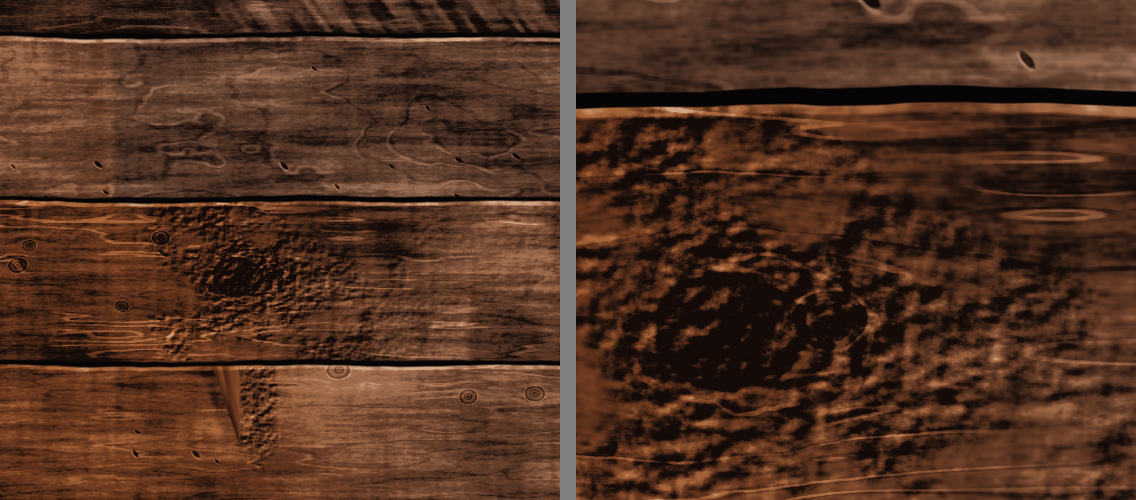
Left, the full canvas; right, a detail of the centre.
Write a Shadertoy shader that draws this texture.

```glsl
float hash(vec2 p) { return fract(sin(dot(p, vec2(127.1, 311.7))) * 43758.5); }

float noise(vec2 p) {
    vec2 i = floor(p), f = fract(p);
    f = f * f * (3.0 - 2.0 * f);
    return mix(mix(hash(i), hash(i + vec2(1, 0)), f.x),
               mix(hash(i + vec2(0, 1)), hash(i + vec2(1, 1)), f.x), f.y);
}

float fbm(vec2 p) {
    float sum = 0.0, amp = 0.53;
    for (int i = 0; i < 4; i++) {
        sum += amp * noise(p);
        p = p * 2.03 + 17.3;
        amp *= 0.5;
    }
    return sum;
}

// Soft line of half width w around zero
float band(float d, float w) { return 1.0 - smoothstep(0.4 * w, w, abs(d)); }

// Slanted dents: x is the dark hollow, y its lit rim
vec2 dents(vec2 p, float density) {
    vec2 g = p * 17.0, id = floor(g);
    vec2 d = fract(g) - 0.5 - 0.4 * (vec2(hash(id), hash(id + 9.0)) - 0.5);
    float a = -0.3 - 0.7 * hash(id + 4.0);
    d = mat2(cos(a), -sin(a), sin(a), cos(a)) * d;
    d /= mix(0.5, 1.1, hash(id + 2.0));
    float hollow = 1.0 - smoothstep(0.6, 1.1, length(d / vec2(0.2, 0.08)));
    float rim = 1.0 - smoothstep(0.7, 1.1, length((d + vec2(0.0, 0.045)) / vec2(0.22, 0.08)));
    return vec2(hollow, rim * (1.0 - hollow)) * step(hash(id + 31.0), density);
}

void mainImage(out vec4 fragColor, in vec2 fragCoord) {
    vec2 p = fragCoord / iResolution.y;
    float px = 1.0 / iResolution.y;

    // Planks
    float wobble = 0.008 * (noise(vec2(p.x * 5.0, 3.0)) - 0.5) + 0.002 * noise(vec2(p.x * 35.0, 8.0));
    float v = (p.y + 0.054 + wobble) / 0.328;
    float row = floor(v);
    float below = (1.0 - fract(v)) * 0.328, above = fract(v) * 0.328;
    float isFeather = float(row == 0.0), isKnotty = float(row == 1.0);
    float isGrey = float(row == 2.0), isSawn = float(row == 3.0);

    // Knots bend the grain and draw rings
    float flow = p.y, core = 0.0, rim = 0.0;
    for (int i = 0; i < 9; i++) {
        float k = float(i);
        vec2 c = vec2(1.1 * hash(vec2(k, 5.0)), 0.03 + 0.5 * hash(vec2(k, 12.0)));
        float r = mix(0.011, 0.019, hash(vec2(k, 21.0)));
        if (i == 0) { c = vec2(0.474, 0.446); r = 0.042; }
        if (i == 1) { c = vec2(0.542, 0.453); r = 0.02; }
        vec2 d = (p - c) / r;
        float e = length(d * vec2(0.9, 1.15)) + 0.5 * (fbm(p * 35.0 + k) - 0.5);
        flow -= 0.75 * d.y * r * exp(-0.3 * e * e);
        core += (1.0 - smoothstep(0.3, 1.1, e)) * (0.65 + 0.35 * sin(e * 17.0));
        core += 0.7 * band(e - 1.0, 0.16);
        rim += 0.6 * band(e - 1.18, 0.1);
        if (i == 0) rim += band(length((d - vec2(0.4, -0.1)) * vec2(0.55, 0.95))
                               + 0.6 * (fbm(p * 18.0) - 0.5) - 1.15, 0.05) * noise(p * 30.0) * 1.4;
    }

    // Grain from broad stains to fine fibres
    float shift = row * 13.7;
    float stain = fbm(vec2(p.x * 3.0, flow * 8.0) + shift);
    float fibre = fbm(vec2(p.x * 7.0, flow * 95.0) + shift);
    float fine = noise(vec2(p.x * 110.0, flow * 330.0));
    float weave = noise(vec2(p.x * 75.0, p.y * 9.0)) + noise(p * 260.0);
    float tone = 0.5 + 0.8 * (stain - 0.5) + 0.6 * (fibre - 0.5)
               + 0.16 * (fine - 0.5) + 0.11 * (weave - 1.0);

    // Growth lines: wavy on the grey plank, straighter elsewhere
    float level = fbm(vec2(p.x * mix(1.6, 4.0, isGrey), flow * mix(16.0, 9.0, isGrey)) + shift + 4.0)
                * mix(7.0, 5.0, isGrey);
    float lineDist = fract(level) - 0.5;
    float lines = band(lineDist, 0.05 + fwidth(level))
                * smoothstep(0.45, 0.75, noise(p * vec2(9.0, 24.0) + shift));
    tone += lines * (0.2 + 0.15 * isKnotty) - 0.12 * band(lineDist - 0.1, 0.12) * (1.0 - isSawn);

    // Plank shading and the sharp change of finish on the left
    float rightSide = smoothstep(0.5, 0.8, p.x);
    float patchLeft = 1.0 - smoothstep(0.225, 0.233, p.x);
    tone += 0.07 * patchLeft * (isGrey + isFeather) + 0.1 * rightSide * (isKnotty + isFeather);
    tone -= 0.06 * isKnotty + 0.04 * isGrey + 0.17 * isSawn;
    tone -= 0.15 * smoothstep(0.5, 0.75, noise(p * vec2(26.0, 6.0))) * rightSide * isKnotty;

    // Slanted saw marks
    float saw = noise(vec2((p.x + 0.75 * p.y) * 75.0, (p.x - p.y) * 9.0));
    tone += 0.55 * (saw - 0.45) * isSawn * smoothstep(0.3, 0.6, p.x);

    // Charred, crumbly areas lit as relief
    float char1 = exp(-pow((p.x - 0.5) / 0.22, 2.0)) * isKnotty;
    float char0 = band(p.x - 0.51 - 0.02 * noise(p * 25.0), 0.05) * smoothstep(0.06, 0.14, p.y) * isFeather;
    float crumble = smoothstep(0.42, 0.68, fbm(p * vec2(9.0, 11.0) + 2.0)) * (char1 + 0.2 * isKnotty) + char0;
    vec2 rough = p * vec2(85.0, 115.0);
    float relief = fbm(rough) - fbm(rough + vec2(-0.35, 0.5));
    tone += crumble * (1.5 * relief - 0.22);

    // Wedge of feathered grain
    float wedge = smoothstep(0.0, 0.006, p.x - 0.42 - 0.35 * (0.27 - p.y))
                * (1.0 - smoothstep(0.476, 0.484, p.x)) * isFeather;
    float wedgeGrain = noise(vec2((p.x + 0.2 * p.y) * 190.0, p.y * 12.0));
    tone = mix(tone, 0.28 + 0.4 * wedgeGrain, wedge);
    float wedgeShade = band(p.x - 0.415 - 0.35 * (0.27 - p.y), 0.025) * smoothstep(0.09, 0.15, p.y);
    tone -= 0.2 * wedgeShade * isFeather;

    // Knots and dents
    tone += 0.28 * rim - 0.42 * core * (0.7 + 0.6 * fibre);
    vec2 dent = dents(p, 0.04 + 0.13 * isGrey * smoothstep(0.78, 0.68, p.y));
    tone += 0.3 * dent.y - 0.5 * dent.x;

    // Worn edges
    tone -= 0.16 * exp(-above * 45.0) + 0.1 * exp(-below * 30.0);
    float edgeWear = noise(vec2(p.x * 14.0, row)) * 0.6 + noise(vec2(p.x * 70.0, row)) * 0.4;
    tone += band(below - 0.008, 0.005 + px) * (0.1 + 0.7 * edgeWear);

    // Colour
    float warmth = mix(0.95, 0.35, smoothstep(0.35, 0.9, p.x + 0.3 * (stain - 0.5)));
    warmth = mix(warmth, 0.12 + 0.25 * patchLeft, isGrey + isSawn);
    warmth = max(warmth, wedge);
    vec3 mid = mix(vec3(0.36, 0.24, 0.18), vec3(0.41, 0.21, 0.11), warmth);
    vec3 light = mix(vec3(0.60, 0.44, 0.35), vec3(0.66, 0.39, 0.21), warmth);
    vec3 color = mix(vec3(0.08, 0.045, 0.035), mid, smoothstep(0.0, 0.5, tone));
    color = mix(color, light, smoothstep(0.42, 0.85, tone));
    color = mix(color, vec3(0.82, 0.65, 0.52), smoothstep(0.85, 1.2, tone));

    // Gaps between planks
    float gap = 0.003 + 0.003 * noise(vec2(p.x * 7.0, row + step(0.5, fract(v))));
    float seam = 1.0 - smoothstep(gap - px, gap + 1.5 * px, min(above, below));
    fragColor = vec4(mix(color, vec3(0.025, 0.015, 0.015), seam), 1.0);
}
```
